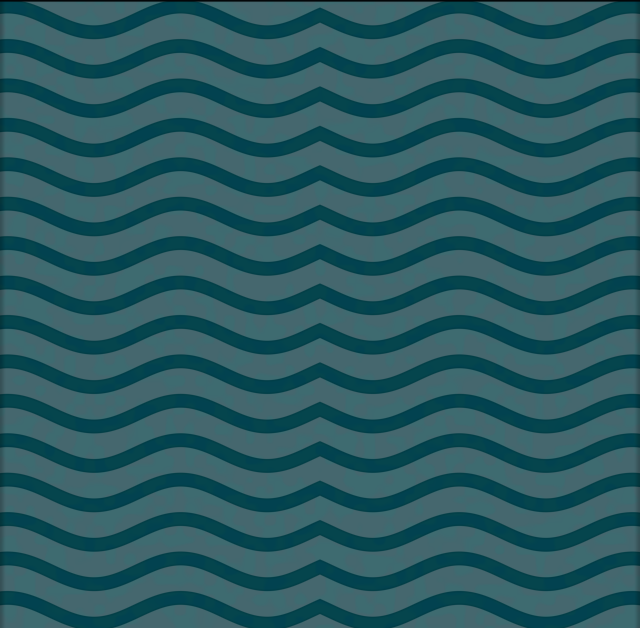
Reproduce this pattern procedurally as a Shadertoy shader.

```glsl
// Stacked teal wave stripes, mirrored about a vertical centre seam.

// Lengths are fractions of the canvas width, y runs down from the top.
const float ROW_PITCH   = 0.0616;  // vertical distance between stripes
const float ROW_START   = 0.0303;  // midline of the first stripe
const float WAVE_LENGTH = 0.2705;
const float AMPLITUDE   = 0.0201;
const float TROUGH_X    = 0.0825;  // first trough, measured from the seam
const float HALF_WIDTH  = 0.0108;  // half the stripe thickness
const float RIM_WIDTH   = 0.0022;  // darker border inside each stripe
const float RIM_SHADE   = 0.5;
const float TOP_LINE    = 0.0026;  // thin dark line along the top
const float EDGE_FADE   = 0.010;   // width of the shaded side edges
const float EDGE_SHADE  = 0.22;
const float MOTTLE_CELLS = 64.0;   // tint cells across the canvas

const vec3 GROUND_WARM = vec3(0.270, 0.402, 0.430);
const vec3 GROUND_COOL = vec3(0.242, 0.418, 0.440);
const vec3 STRIPE_A    = vec3(0.018, 0.270, 0.302);
const vec3 STRIPE_B    = vec3(0.006, 0.260, 0.312);
const vec3 STRIPE_RIM  = vec3(0.000, 0.220, 0.250);
const vec3 TOP_COLOUR  = vec3(0.010, 0.025, 0.030);

const float TAU = 6.2831853;

// Integer hash to [0, 1)
float hash(vec2 cell) {
    uvec2 q = uvec2(ivec2(cell)) * uvec2(1597u, 3812u);
    uint h = (q.x ^ (q.y >> 1u) ^ 7919u) * 74093u;
    h = (h ^ (h >> 15u)) * 48271u;
    h ^= h >> 13u;
    return float(h & 65535u) / 65536.0;
}

float valueNoise(vec2 p) {
    vec2 cell = floor(p);
    vec2 f = fract(p);
    f = f * f * (3.0 - 2.0 * f);
    float a = mix(hash(cell), hash(cell + vec2(1, 0)), f.x);
    float b = mix(hash(cell + vec2(0, 1)), hash(cell + vec2(1, 1)), f.x);
    return mix(a, b, f.y);
}

// Signed distance to the nearest stripe, negative inside
float waveStripes(vec2 p) {
    float phase = TAU * (abs(p.x) - TROUGH_X) / WAVE_LENGTH;
    float slope = AMPLITUDE * TAU / WAVE_LENGTH * sin(phase);
    float y = p.y - ROW_START - AMPLITUDE * cos(phase);
    float fromMidline = abs(fract(y / ROW_PITCH + 0.5) - 0.5) * ROW_PITCH;
    return fromMidline / sqrt(1.0 + slope * slope) - HALF_WIDTH;
}

void mainImage(out vec4 fragColor, in vec2 fragCoord) {
    float pixel = 1.0 / iResolution.x;
    vec2 p = vec2(fragCoord.x - 0.5 * iResolution.x,
                  iResolution.y - fragCoord.y) * pixel;

    // Faint tint variation in ground and stripes
    float mottle = valueNoise((p + 0.5) * MOTTLE_CELLS);
    float tint = smoothstep(0.40, 0.70, mottle);
    vec3 ground = mix(GROUND_WARM, GROUND_COOL, tint);
    vec3 stripe = mix(STRIPE_A, STRIPE_B, tint);

    // Stripes with a slightly darker rim
    float d = waveStripes(p);
    float rim = smoothstep(-RIM_WIDTH - pixel, -RIM_WIDTH + pixel, d);
    stripe = mix(stripe, STRIPE_RIM, RIM_SHADE * rim);
    float coverage = 1.0 - smoothstep(-0.75 * pixel, 0.75 * pixel, d);
    vec3 colour = mix(ground, stripe, coverage);

    // Shaded side edges and dark top line
    float fromSide = 0.5 - abs(p.x);
    colour *= 1.0 - EDGE_SHADE * (1.0 - smoothstep(0.0, EDGE_FADE, fromSide));
    float top = 1.0 - smoothstep(TOP_LINE - pixel, TOP_LINE + pixel, p.y);
    colour = mix(colour, TOP_COLOUR, top);

    fragColor = vec4(colour, 1.0);
}
```
